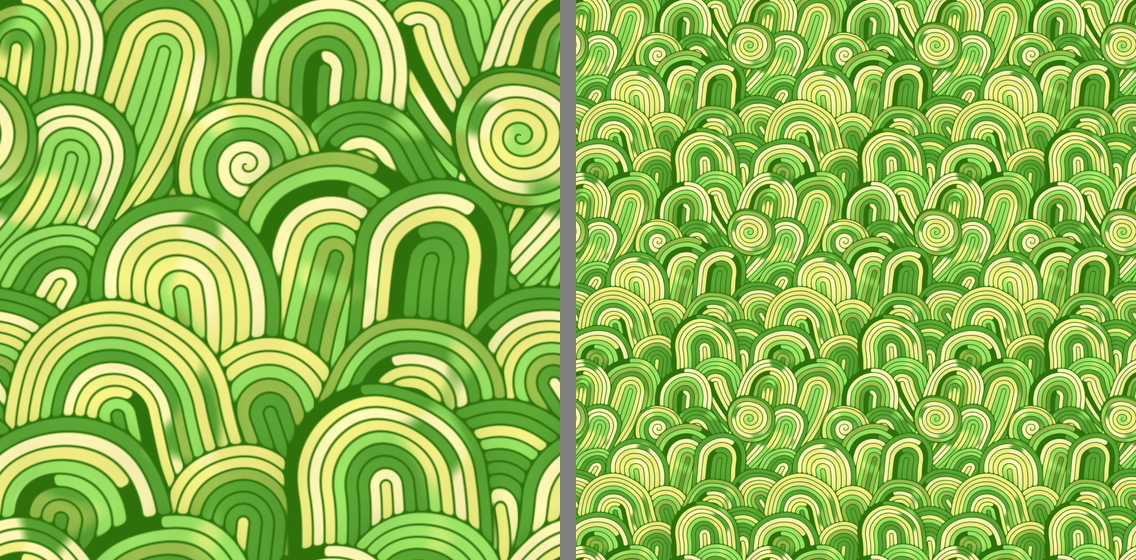
Left, the tile; right, the same tile 3 across and 3 down.
Write a Shadertoy shader that draws this pattern.

```glsl
// Tiling field of overlapping striped arches, bent hairpins and spiral discs.
// Shapes sit on a jittered, wrapped grid; lower rows lie in front, and the
// stripes of each shape end in rounded tips at the shapes that cover it.

#define COLS 4.0          // shapes across (even)
#define ROWS 5.0          // shapes upward
#define JITTER 0.5        // scatter of centres, in cells
#define BAND 0.0228       // mean stripe period
#define LINE 0.0038       // dark line width
#define LEG 0.35          // length of the arch legs
#define TILT 1.3          // range of leaning, radians
#define BEND 2.6          // range of leg curvature
#define DISCS 0.17        // share of spiral discs
#define CUTS 0.13         // share of interrupted stripes
#define WARP 0.016        // hand-drawn wobble
#define SEED 11.7

const vec3 DEEP  = vec3(0.18, 0.44, 0.035);
const vec3 LEAF  = vec3(0.35, 0.64, 0.20);
const vec3 OLIVE = vec3(0.60, 0.74, 0.30);
const vec3 MINT  = vec3(0.60, 0.88, 0.39);
const vec3 LEMON = vec3(0.94, 0.93, 0.51);
const vec3 CREAM = vec3(0.99, 0.96, 0.70);

float hash(vec3 p) {
    p = fract((p + SEED) * vec3(0.1031, 0.1130, 0.0973));
    p += dot(p, p.yzx + 33.33);
    return fract((p.x + p.y) * p.z);
}

float cornerSlope(vec2 cell, vec2 offset, float period, float layer) {
    float a = 6.2832 * hash(vec3(mod(cell, period), layer));
    return dot(vec2(cos(a), sin(a)), offset);
}

// Gradient noise that wraps after one canvas
float noise(vec2 uv, float period, float layer) {
    vec2 p = uv * period, i = floor(p), f = p - i;
    vec2 s = f * f * f * (f * (f * 6.0 - 15.0) + 10.0);
    vec2 e = vec2(1.0, 0.0);
    return mix(mix(cornerSlope(i, f, period, layer),
                   cornerSlope(i + e, f - e, period, layer), s.x),
               mix(cornerSlope(i + e.yx, f - e.yx, period, layer),
                   cornerSlope(i + 1.0, f - 1.0, period, layer), s.x), s.y);
}

vec3 palette(float v) {
    v = fract(v);
    return v < 0.25 ? LEAF : v < 0.33 ? OLIVE : v < 0.56 ? MINT : v < 0.86 ? LEMON : CREAM;
}

// Neighbouring stripes walk through the palette with random steps;
// soft patches drift to the next tone
vec3 stripeColour(vec2 id, float k, float patches) {
    float v = hash(vec3(id, 20.0)) + 0.17 * k + 0.4 * hash(vec3(id, 30.0 + k));
    return mix(palette(v), palette(v + 0.2), smoothstep(0.2, 0.42, patches));
}

void mainImage(out vec4 fragColor, in vec2 fragCoord) {
    vec2 uv = fragCoord / iResolution.xy;
    float aa = 1.3 / iResolution.y;
    vec2 p = uv + WARP * vec2(noise(uv, 5.0, 60.0), noise(uv, 5.0, 61.0));

    // Front to back: the first shape holding the point wins,
    // gap keeps the distance to the shapes in front of it
    float gap = 1.0, radius = 0.0, dist = 0.0, band = BAND;
    vec2 id = vec2(0.0), rim = vec2(0.0);
    bool found = false, disc = false;
    for (int j = -1; j <= 3 && !found; j++) {
        float row = floor(p.y * ROWS) + float(j);
        float wrappedRow = mod(row, ROWS);
        float shift = 0.4 * wrappedRow;
        float evenCol = 2.0 * floor(floor(p.x * COLS - shift) * 0.5);
        for (int n = 0; n < 6 && !found; n++) {
            // even columns lie in front of odd ones
            float col = evenCol + float(n < 3 ? 2 * n - 2 : 2 * n - 7);
            id = vec2(mod(col, COLS), wrappedRow);
            vec2 scatter = vec2(hash(vec3(id, 1.0)), hash(vec3(id, 2.0))) - 0.5;
            vec2 q = p - (vec2(col + shift, row) + 0.5 + JITTER * scatter) / vec2(COLS, ROWS);
            disc = hash(vec3(id, 3.0)) < DISCS;
            band = BAND * mix(0.87, 1.13, hash(vec3(id, 4.0)));

            // capsule with a leaning, bent spine; discs have no legs
            float size = hash(vec3(id, 5.0));
            float outer = disc ? mix(0.11, 0.14, size) : mix(0.11, 0.2, size);
            outer = (floor(outer / band) + 0.5) * band;
            float lean = TILT * (hash(vec3(id, 6.0)) - 0.5);
            q = mat2(cos(lean), -sin(lean), sin(lean), cos(lean)) * q;
            if (disc) q.y -= 0.04;
            float below = min(q.y, 0.0);
            if (!disc) q.x += BEND * (hash(vec3(id, 7.0)) - 0.5) * below * below;
            rim = q - vec2(0.0, disc ? 0.0 : max(below, -LEG));
            radius = length(rim);
            dist = radius - outer;
            found = dist < 0.0;
            if (!found) gap = min(gap, dist);
        }
    }

    vec3 colour = DEEP;
    if (found) {
        // stripe index and distance to the stripe's sides
        float angle = atan(rim.x, rim.y);
        float turn = disc ? angle / 6.2832 + 0.5 : 0.0;
        float r = radius + band * turn;
        float k = floor(r / band + 0.5);
        float side = 0.5 * band - abs(r - k * band);

        // distance to the stripe's end
        float end = disc ? min(gap, -dist) : gap;
        if (!disc && k > 0.5 && hash(vec3(id, 50.0 + k)) < CUTS) {
            float stop = 2.0 * hash(vec3(id, 80.0 + k)) - 1.0;
            end = min(end, (angle - stop) * radius * (stop < 0.0 ? 1.0 : -1.0));
        }
        float corner = 0.4 * band;
        float inside = corner - length(max(corner - vec2(side, end), 0.0)) - 0.5 * LINE;

        // tone, joined across the spiral's seam, with a soft shade at covers
        float patches = noise(uv, 7.0, 62.0);
        vec3 tone = mix(stripeColour(id, k, patches), stripeColour(id, k - 1.0, patches),
                        smoothstep(0.6, 1.0, turn));
        tone = mix(tone, tone * vec3(0.72, 0.86, 0.6), 0.35 * exp(-gap * 70.0));
        tone *= 1.0 + 0.07 * noise(uv, 9.0, 63.0);
        colour = mix(DEEP, tone, smoothstep(-aa, aa, inside));
    }
    fragColor = vec4(colour, 1.0);
}
```
